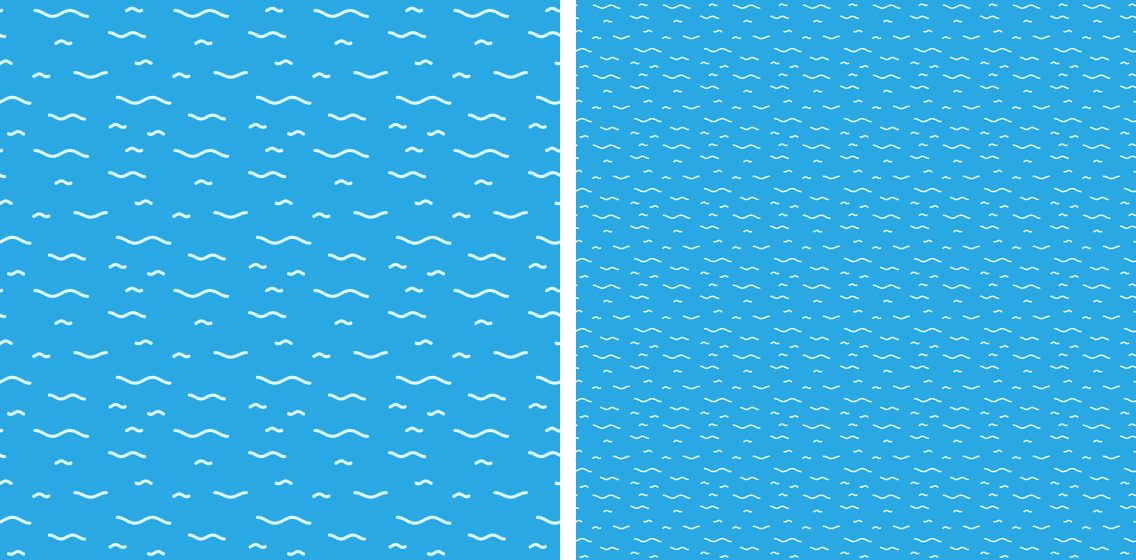
Left, the tile; right, the same tile 2 across and 2 down.
Reproduce this pattern procedurally as a WebGL 1 fragment shader.

```glsl
precision highp float;
// Seamless sea pattern: pale, round-ended ripples scattered on flat blue, 4 by 4 repeats.

uniform vec2 u_resolution;

const float PI = 3.14159265;
const float REPEATS = 4.0;
const float TILE = 192.0; // length units along one repeat

// Offset from a centre, wrapped so that ripples cross the tile borders.
vec2 wrapOffset(vec2 p, vec2 center) {
    return mod(p - center + 0.5 * TILE, TILE) - 0.5 * TILE;
}

// Approximate distance to a piece of sine curve with round ends.
float sineArc(vec2 d, float halfLength, float amplitude, float halfWave, float phase) {
    float k = PI / halfWave;
    float x = clamp(d.x, -halfLength, halfLength);
    float slope = amplitude * k * cos(k * x + phase);
    float rise = d.y - amplitude * sin(k * x + phase);
    return length(vec2(d.x - x, rise * inversesqrt(1.0 + slope * slope)));
}

// A trough followed by a crest.
float longWave(vec2 p, vec2 center) {
    return sineArc(wrapOffset(p, center), 36.0, 4.0, 24.0, 0.0);
}

float mediumWave(vec2 p, vec2 center) {
    return sineArc(wrapOffset(p, center), 24.0, 2.7, 16.0, 0.0);
}

// A single dip.
float trough(vec2 p, vec2 center) {
    return sineArc(wrapOffset(p, center), 21.5, 3.1, 21.5, -0.5 * PI);
}

// A short crest leaning left (side = 1) or right (side = -1).
float ripple(vec2 p, vec2 center, float side) {
    vec2 d = wrapOffset(p, center) * vec2(side, 1.0);
    return sineArc(d, 10.2, 1.9, 10.0, 0.78 * PI);
}

float waterLines(vec2 p) {
    float d = longWave(p, vec2(84.0, 173.6));
    d = min(d, longWave(p, vec2(5.0, 54.5)));

    d = min(d, mediumWave(p, vec2(174.3, 144.5)));
    d = min(d, mediumWave(p, vec2(91.7, 31.5)));
    d = min(d, trough(p, vec2(124.3, 89.3)));

    d = min(d, ripple(p, vec2(184.0, 178.8), 1.0));
    d = min(d, ripple(p, vec2(87.0, 134.0), 1.0));
    d = min(d, ripple(p, vec2(56.7, 88.7), 1.0));
    d = min(d, ripple(p, vec2(161.3, 19.3), 1.0));
    d = min(d, ripple(p, vec2(5.0, 106.5), -1.0));
    d = min(d, ripple(p, vec2(22.0, 9.7), -1.0));
    return d;
}

void main() {
    vec2 uv = gl_FragCoord.xy / u_resolution;
    vec2 p = fract(uv * REPEATS) * TILE;
    float pixel = REPEATS * TILE / min(u_resolution.x, u_resolution.y);

    // Stroke of constant width with a soft edge.
    float edge = 0.7 * pixel;
    float ink = 1.0 - smoothstep(-edge, edge, waterLines(p) - 2.1);

    vec3 water = vec3(0.16, 0.66, 0.89);
    vec3 foam = vec3(0.87, 0.995, 1.0);
    gl_FragColor = vec4(mix(water, foam, ink), 1.0);
}
```
